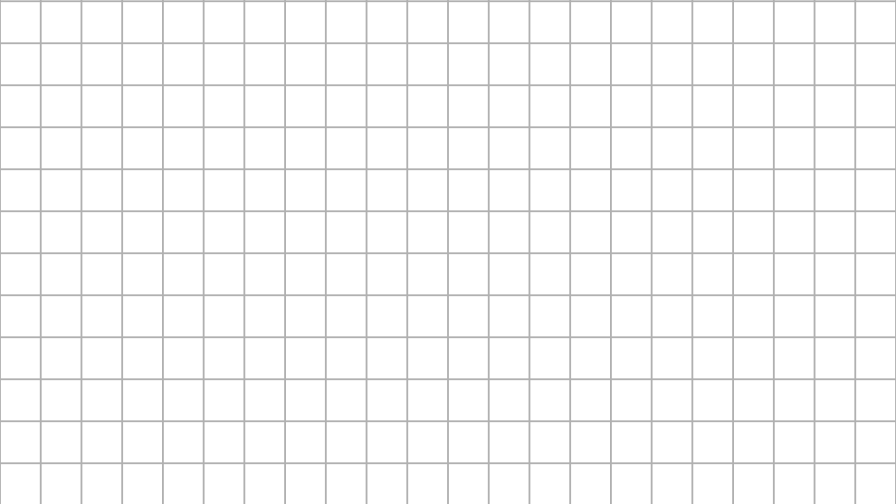
Give the GLSL for this pattern, as a Shadertoy shader.

```glsl
#define COLUMNS 22.0
#define ROWS 12.0
#define LINE_WIDTH 0.0036
#define ROW_DROP 0.0025
#define PAPER_COLOR vec3(1.0)
#define LINE_COLOR vec3(0.69)

// Signed distance to the nearest line on each axis, in canvas heights
vec2 gridDistance(vec2 uv, float aspect) {
    vec2 cells = vec2(COLUMNS, ROWS);
    vec2 offset = fract(uv * cells + 0.5) - 0.5;
    return offset / cells * vec2(aspect, 1.0);
}

// Share of a pixel-wide box covered by a line, per axis
vec2 lineCoverage(vec2 dist, float pixel) {
    float halfWidth = 0.5 * LINE_WIDTH;
    vec2 upper = clamp(dist + 0.5 * pixel, -halfWidth, halfWidth);
    vec2 lower = clamp(dist - 0.5 * pixel, -halfWidth, halfWidth);
    return (upper - lower) / pixel;
}

void mainImage(out vec4 fragColor, in vec2 fragCoord) {
    vec2 uv = fragCoord / iResolution.xy;
    float aspect = iResolution.x / iResolution.y;
    float pixel = 1.0 / iResolution.y;

    // Rows sit slightly below the canvas edge
    vec2 dist = gridDistance(uv + vec2(0.0, ROW_DROP), aspect);
    vec2 coverage = lineCoverage(dist, pixel);

    // Union of both line directions keeps crossings flat
    float ink = 1.0 - (1.0 - coverage.x) * (1.0 - coverage.y);
    fragColor = vec4(mix(PAPER_COLOR, LINE_COLOR, ink), 1.0);
}
```
